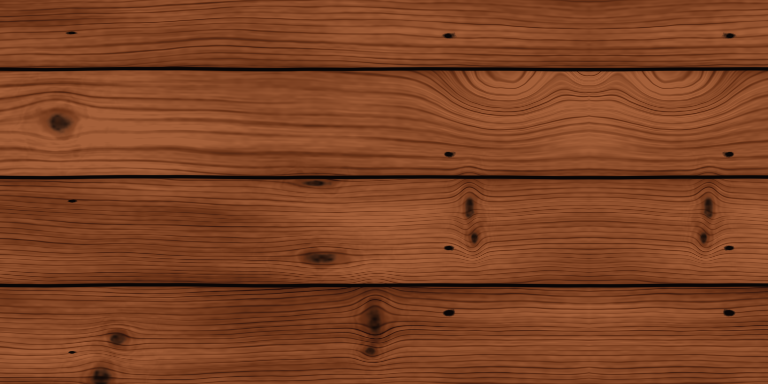
Write a Shadertoy shader that draws this texture.

```glsl
// Four weathered brown planks with dark seams, knots and nail holes.
// A warped height field bends around the knots; its contours are the growth
// rings and its stretched noise the fibres. The right end is a mirrored fold.

const vec3 GAP_COLOR   = vec3(0.035, 0.02, 0.018);
const vec3 DARK_WOOD   = vec3(0.18, 0.07, 0.04);
const vec3 MID_WOOD    = vec3(0.42, 0.20, 0.09);
const vec3 LIGHT_WOOD  = vec3(0.64, 0.37, 0.22);

const float FOLD_X       = 1.534;   // mirror axis, in canvas heights
const float FIRST_SEAM   = 0.257;
const float PLANK_PITCH  = 0.2815;
const float SEAM_HALF    = 0.0044;
const float BASE_TONE    = 0.83;
const float MOTTLE       = 0.19;
const float BANDING      = 0.26;
const float RING_DEPTH   = 0.40;

// Per plank, bottom to top
const vec4 PLANK_TINT    = vec4(-0.06, -0.01, 0.05, -0.04);
const vec4 RING_SPACING  = vec4(0.013, 0.012, 0.032, 0.017);
const vec4 LEFT_NAILS    = vec4(0.38, 0.78, -1.0, 0.334);  // -1 means none
const vec4 RIGHT_NAILS   = vec4(0.745, 0.345, 0.215, 0.306);
const vec2 NAIL_COLUMNS  = vec2(0.187, 1.167);
const vec2 NAIL_SIZE     = vec2(0.015, 0.0085);

// Knots: centre, radii
const int KNOT_COUNT = 9;
const vec4 KNOTS[KNOT_COUNT] = vec4[](
    vec4(0.151, 0.682, 0.036, 0.032), vec4(0.305, 0.117, 0.025, 0.019),
    vec4(0.977, 0.167, 0.024, 0.040), vec4(0.964, 0.086, 0.016, 0.012),
    vec4(0.266, 0.015, 0.030, 0.032), vec4(0.841, 0.328, 0.048, 0.018),
    vec4(1.222, 0.455, 0.015, 0.038), vec4(1.235, 0.380, 0.012, 0.022),
    vec4(0.820, 0.523, 0.040, 0.011));

float hash(vec2 p) {
    vec3 q = fract(vec3(p.xyx) * 0.1031);
    q += dot(q, q.yzx + 33.33);
    return fract((q.x + q.y) * q.z);
}

float valueNoise(vec2 p) {
    vec2 i = floor(p), f = fract(p);
    f = f * f * (3.0 - 2.0 * f);
    return mix(mix(hash(i), hash(i + vec2(1, 0)), f.x),
               mix(hash(i + vec2(0, 1)), hash(i + 1.0), f.x), f.y);
}

// Layered, rotated sines in about -1..1
float waves(vec2 p) {
    float sum = 0.0, amp = 0.5;
    for (int i = 0; i < 4; i++) {
        sum += amp * sin(p.x + sin(p.y));
        p = mat2(0.8, 0.6, -0.6, 0.8) * p * 1.9 + 1.7;
        amp *= 0.5;
    }
    return sum;
}

float bump(vec2 p, vec2 center, vec2 size) {
    vec2 d = (p - center) / size;
    return exp(-dot(d, d));
}

void mainImage(out vec4 fragColor, in vec2 fragCoord) {
    float pixel = 1.0 / iResolution.y;
    vec2 p = fragCoord * pixel;
    p.x = FOLD_X - abs(p.x - FOLD_X);

    // Planks and seams
    float row = (p.y + 0.0018 * waves(vec2(p.x * 9.0, 2.0)) - FIRST_SEAM) / PLANK_PITCH;
    int plank = clamp(int(floor(row)) + 1, 0, 3);
    float seed = float(plank) * 17.3;
    float across = fract(row);
    float seamDist = min(across, 1.0 - across) * PLANK_PITCH;

    // Grain field, with arched figure on the third plank
    float grain = p.y + 0.02 * waves(vec2(p.x * 2.8, p.y * 7.0) + seed);
    grain += 0.0025 * waves(p * vec2(17.0, 30.0) + seed);
    float figure = 0.0;
    if (plank == 2) {
        figure = bump(p, vec2(1.31, 0.79), vec2(0.14, 0.115));
        float peak = bump(p, vec2(FOLD_X, 0.85), vec2(0.055, 0.10));
        grain += 0.19 * figure + 0.17 * peak;
        grain += 0.012 * (figure + peak) * waves(p * vec2(28.0, 16.0));
        figure = min(figure + peak, 1.0);
    }

    // Knots spread the grain and carry a ragged core and rings
    float hole = 0.0, halo = 0.0, knotRings = 0.0;
    for (int i = 0; i < KNOT_COUNT; i++) {
        vec4 k = KNOTS[i];
        float r = length((p - k.xy) / k.zw);
        grain -= (p.y - k.y) * 0.8 * exp(-0.25 * r * r);
        r *= 1.0 + 0.32 * waves(p * 60.0 + float(i) * 5.0);
        hole = max(hole, 0.9 * (1.0 - smoothstep(0.4, 1.0, r)));
        halo += exp(-0.35 * r * r);
        knotRings += cos(r * 6.0) * exp(-0.7 * r);
    }
    hole *= 0.5 + 0.5 * valueNoise(p * vec2(80.0, 130.0));

    // Nail holes, up to two per plank, thinner in the left column
    for (int i = 0; i < 2; i++) {
        float height = i == 0 ? LEFT_NAILS[plank] : RIGHT_NAILS[plank];
        vec2 center = vec2(NAIL_COLUMNS[i], FIRST_SEAM + (float(plank) - 1.0 + height) * PLANK_PITCH);
        vec2 size = NAIL_SIZE * (0.75 + 0.35 * hash(vec2(seed, i))) * vec2(1.0, 0.6 + 0.4 * float(i));
        float r = length((p - center) / size) * (1.0 + 0.35 * waves(p * 110.0));
        hole = max(hole, step(0.0, height) * (1.0 - smoothstep(0.5, 1.2, r)));
    }

    // Growth rings, fibres, bands and blotches
    float phase = grain / RING_SPACING[plank] + 0.5 * waves(vec2(grain * 45.0, seed));
    float ring = pow(0.5 + 0.5 * cos(6.2832 * phase), 6.0);
    ring *= 1.0 - smoothstep(0.4, 1.0, fwidth(phase));
    ring *= 0.1 + 1.1 * valueNoise(vec2(p.x * 3.0 + seed, phase * 0.8)) + 0.35 * figure;
    float fibre = valueNoise(vec2(p.x * 9.0 + seed, grain * 230.0)) - 0.5;
    fibre += 0.6 * (valueNoise(vec2(p.x * 50.0, grain * 170.0 + seed)) - 0.5);
    float band = valueNoise(vec2(p.x * 1.8 + seed, grain * 22.0)) - 0.5;
    float mottle = waves(p * vec2(4.0, 8.0) + seed * 1.3);
    float stain = bump(p, vec2(0.55, 0.42), vec2(0.30, 0.07));
    float weathering = (1.53 - p.x) * (1.0 - smoothstep(0.1, 0.5, p.y));

    float tone = BASE_TONE + PLANK_TINT[plank] + MOTTLE * mottle + BANDING * band + 0.18 * fibre;
    tone -= RING_DEPTH * ring + 0.24 * halo + 0.16 * knotRings;
    tone -= 0.20 * stain + 0.07 * weathering;
    tone -= 0.22 * exp(-seamDist * 95.0) + 0.12 * exp(-seamDist * 35.0);
    tone = clamp(tone, 0.0, 1.0);

    vec3 color = mix(DARK_WOOD, MID_WOOD, min(tone * 2.0, 1.0));
    color = mix(color, LIGHT_WOOD, max(tone * 2.0 - 1.0, 0.0));
    color = mix(color, GAP_COLOR, hole);
    float soft = max(0.0018, pixel * 0.75);
    color = mix(GAP_COLOR, color, smoothstep(SEAM_HALF - soft, SEAM_HALF + soft, seamDist));
    fragColor = vec4(color, 1.0);
}
```
